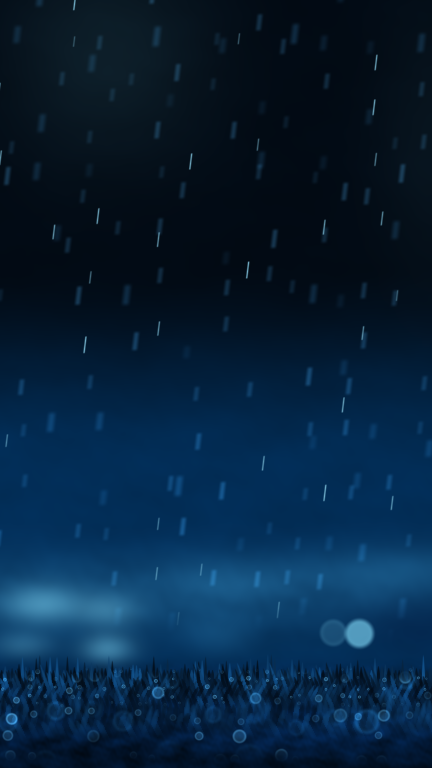
Reproduce this background procedurally as a Shadertoy shader.

```glsl
// Night rain above blurred wet grass: a vertical blue gradient with soft mist,
// slanted rain streaks on jittered grids, tapered blades in layered rows,
// and bokeh rings over the ground. Units are canvas heights, origin lower left.

const vec3 NIGHT  = vec3(0.007, 0.040, 0.078);
const vec3 NAVY   = vec3(0.008, 0.180, 0.345);
const vec3 STEEL  = vec3(0.130, 0.410, 0.600);
const vec3 ICE    = vec3(0.420, 0.740, 0.870);
const vec3 GROUND = vec3(0.010, 0.125, 0.275);
const vec3 TEAL   = vec3(0.045, 0.080, 0.085);

vec2 hash2(vec2 p) {
    vec3 q = fract(vec3(p.xyx) * vec3(0.1031, 0.1030, 0.0973));
    q += dot(q, q.yzx + 33.33);
    return fract((q.xx + q.yz) * q.zy);
}

// Soft elliptical glow
float glow(vec2 p, vec2 centre, vec2 size) {
    vec2 d = (p - centre) / size;
    return exp(-dot(d, d));
}

// Cloudy variation from layered sines, about -1 to 1
float clouds(vec2 p) {
    float sum = 0.0, amp = 0.5;
    for (int i = 0; i < 4; i++) {
        sum += amp * sin(p.x + 1.7 * sin(p.y)) * cos(p.y - 0.8 * p.x);
        p = mat2(1.5, 1.1, -1.1, 1.5) * p + 2.3;
        amp *= 0.6;
    }
    return sum;
}

// One slanted streak per occupied grid cell
float rain(vec2 p, vec2 cell, vec2 halfSize, float blur, float density, float seed) {
    p.x -= 0.12 * p.y;
    vec2 id = floor(p / cell);
    vec2 pick = hash2(id + seed);
    vec2 room = max(0.5 * cell - halfSize - blur, 0.0);
    vec2 offset = (2.0 * hash2(id + seed + 57.0) - 1.0) * room;
    vec2 d = abs(p - (id + 0.5) * cell - offset) - halfSize * vec2(1.0, 0.6 + 0.4 * pick.y);
    vec2 mask = 1.0 - smoothstep(vec2(-blur), vec2(blur), d);
    return mask.x * mask.y * step(pick.x, density) * (0.35 + 0.65 * pick.y);
}

// Lens disc with a brighter rim
float disc(float dist, float radius, float blur, float fill) {
    float inside = 1.0 - smoothstep(radius - blur, radius + blur, dist);
    float rim = smoothstep(0.55 * radius, radius, dist);
    return inside * mix(fill, 1.0, rim);
}

// Discs scattered over a jittered grid
float bokeh(vec2 p, float cell, vec2 radii, float blur, float density, float seed) {
    vec2 id = floor(p / cell);
    vec2 pick = hash2(id + seed);
    float radius = mix(radii.x, radii.y, pick.y * pick.y);
    vec2 offset = (hash2(id + seed + 19.0) - 0.5) * max(cell - 2.0 * (radius + blur), 0.0);
    float dist = length(p - (id + 0.5) * cell - offset);
    return disc(dist, radius, blur, 0.35) * step(pick.x, density) * (0.25 + 0.75 * hash2(id + seed + 7.0).x);
}

// Row of tapered blades: x is coverage, y is a random tint
vec2 blades(vec2 p, float base, float width, float lean, float blur, float seed) {
    float rise = p.y - base;
    float x = (p.x + lean * rise) / width;
    vec2 pick = hash2(vec2(floor(x), seed));
    float tip = 0.006 + 0.022 * pick.x * pick.x;
    float halfWidth = 0.5 * width * clamp(1.0 - rise / tip, 0.0, 1.0);
    float edge = halfWidth - abs(fract(x) - 0.5) * width;
    float cover = smoothstep(-blur, blur, edge) * smoothstep(-0.022, 0.0, rise);
    return vec2(cover * (1.0 - smoothstep(0.8 * tip, tip, rise)), pick.y);
}

vec3 backdrop(vec2 p) {
    float haze = clouds(p * vec2(16.0, 24.0));
    vec3 col = mix(NIGHT, NAVY, 1.0 - smoothstep(0.38, 0.66, p.y));
    col += TEAL * (glow(p, vec2(0.14, 0.93), vec2(0.13, 0.14)) + 0.5 * glow(p, vec2(0.57, 0.82), vec2(0.08, 0.18)));
    col *= 1.0 + 0.08 * haze;
    // Mist bank, dimmer toward the lower right
    float mist = glow(p, vec2(0.20, 0.225), vec2(0.60, 0.048)) * (0.5 + 0.2 * haze);
    mist += 0.35 * glow(p, vec2(0.53, 0.262), vec2(0.13, 0.030));
    mist += 0.25 * glow(p, vec2(0.30, 0.245), vec2(0.10, 0.030));
    mist += 0.30 * glow(p, vec2(0.285, 0.170), vec2(0.045, 0.025));
    col = mix(col, STEEL, clamp(mist, 0.0, 1.0));
    col = mix(col, GROUND, 0.6 * glow(p, vec2(0.55, 0.185), vec2(0.09, 0.035)));
    // Bright out-of-focus lights on the left
    float lights = 0.60 * glow(p, vec2(0.055, 0.213), vec2(0.050, 0.024));
    lights += 0.42 * glow(p, vec2(0.140, 0.205), vec2(0.040, 0.022));
    lights += 0.55 * glow(p, vec2(0.140, 0.155), vec2(0.034, 0.020));
    lights += 0.32 * glow(p, vec2(0.030, 0.160), vec2(0.040, 0.018));
    return mix(col, ICE, clamp(lights, 0.0, 0.85));
}

void mainImage(out vec4 fragColor, in vec2 fragCoord) {
    float px = 1.0 / iResolution.y;
    vec2 p = fragCoord * px;
    vec3 col = backdrop(p);

    // Paired lens discs above the grass on the right
    col = mix(col, ICE, 0.28 * disc(length(p - vec2(0.434, 0.176)), 0.017, 0.003, 0.7));
    col = mix(col, ICE, 0.80 * disc(length(p - vec2(0.468, 0.175)), 0.018, 0.004, 0.95));

    // Mottled ground, darkest along the lower edge
    float mottle = clouds(p * vec2(55.0, 70.0));
    vec3 soil = GROUND * (1.0 + 0.6 * mottle) * (0.55 + 0.45 * smoothstep(0.0, 0.06, p.y));
    col = mix(col, soil, 1.0 - smoothstep(0.095, 0.150, p.y));

    // Grass rows from back to front
    for (int i = 0; i < 7; i++) {
        float t = float(i) / 6.0;
        vec2 blade = blades(p, mix(0.122, 0.055, t), mix(0.0045, 0.009, t),
                            0.5 * sin(2.4 * float(i)), px + 0.002 * t, float(i) * 13.0);
        vec3 tint = mix(NIGHT, vec3(0.07, 0.34, 0.58), blade.y * blade.y);
        col = mix(col, tint, blade.x * mix(0.85, 0.30, t));
    }

    // Wet sparkles in the grass, then larger rings nearer the viewer
    float grassBand = smoothstep(0.075, 0.095, p.y) * (1.0 - smoothstep(0.115, 0.135, p.y));
    float ringBand = smoothstep(0.005, 0.045, p.y) * (1.0 - smoothstep(0.100, 0.130, p.y));
    col += ICE * 0.75 * grassBand * bokeh(p, 0.011, vec2(0.001, 0.003), px, 0.38, 3.0);
    col += ICE * 0.65 * ringBand * bokeh(p, 0.027, vec2(0.004, 0.009), 1.2 * px, 0.55, 41.0);
    col += STEEL * 0.40 * ringBand * bokeh(p + 0.013, 0.052, vec2(0.010, 0.020), 0.003, 0.45, 83.0);

    // Faint blurred rain behind a few crisp drops
    float sky = smoothstep(0.16, 0.26, p.y);
    col += vec3(0.08, 0.17, 0.23) * sky * rain(p, vec2(0.047, 0.066), vec2(0.003, 0.012), 0.003, 0.45, 11.0);
    col += vec3(0.05, 0.12, 0.17) * sky * rain(p + 0.02, vec2(0.061, 0.083), vec2(0.004, 0.013), 0.004, 0.45, 29.0);
    col = mix(col, vec3(0.50, 0.76, 0.86), sky * rain(p, vec2(0.088, 0.075), vec2(0.0008, 0.011), px, 0.42, 71.0));

    fragColor = vec4(clamp(col, 0.0, 1.0), 1.0);
}
```
